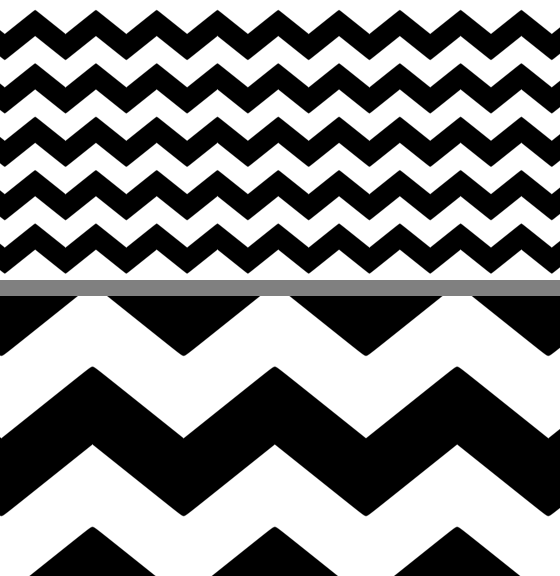
Top, the full canvas; bottom, a detail of the centre.
A Shadertoy shader for this pattern:

```glsl
// Five black chevron bands zigzag across a white ground.
// A folded x coordinate gives the zigzag, repeated rows give the bands;
// the outward corners are slightly rounded and the inward ones are sharp.

const vec3 INK = vec3(0.0);
const vec3 PAPER = vec3(1.0);

// All lengths are fractions of the canvas height.
const float PERIOD = 0.21706;      // one zigzag, peak to peak
const float PEAK_X = 0.1256;       // first peak from the left
const float RISE = 0.0868;         // valley to peak
const float THICKNESS = 0.0942;    // vertical depth of a band
const float ROW_PITCH = 0.1907;
const float TOP_ROW_Y = 0.875;     // centre line of the top band
const float ROWS = 5.0;
const float CORNER = 0.002;        // rounding of the outward corners

// Horizontal distance to the nearest peak.
float peakDistance(float x, float peakX, float period) {
    return abs(mod(x - peakX + 0.5 * period, period) - 0.5 * period);
}

// Absolute value with a rounded tip.
float softAbs(float x, float radius) {
    return sqrt(x * x + radius * radius);
}

// Signed distance to one band centred on y = 0, negative inside.
float chevronBand(vec2 p, float period, float rise, float thickness, float corner) {
    float slope = 2.0 * rise / period;
    float toPeak = peakDistance(p.x, PEAK_X, period);
    float toValley = 0.5 * period - toPeak;
    float top = 0.5 * (rise + thickness) - slope * softAbs(toPeak, corner);
    float bottom = -0.5 * (rise + thickness) + slope * softAbs(toValley, corner);
    return max(p.y - top, bottom - p.y) / sqrt(1.0 + slope * slope);
}

void mainImage(out vec4 fragColor, in vec2 fragCoord) {
    vec2 p = fragCoord / iResolution.y;
    float pixel = 1.0 / iResolution.y;

    // Nearest row; the clamp leaves the top and bottom margins clear.
    float row = clamp(round((TOP_ROW_Y - p.y) / ROW_PITCH), 0.0, ROWS - 1.0);
    vec2 local = vec2(p.x, p.y - TOP_ROW_Y + row * ROW_PITCH);

    float d = chevronBand(local, PERIOD, RISE, THICKNESS, CORNER);

    // Bands interlock, so the rows on either side may also reach this point.
    if (row > 0.0) {
        vec2 above = local - vec2(0.0, ROW_PITCH);
        d = min(d, chevronBand(above, PERIOD, RISE, THICKNESS, CORNER));
    }
    if (row < ROWS - 1.0) {
        vec2 below = local + vec2(0.0, ROW_PITCH);
        d = min(d, chevronBand(below, PERIOD, RISE, THICKNESS, CORNER));
    }

    float coverage = 1.0 - smoothstep(-0.75 * pixel, 0.75 * pixel, d);
    fragColor = vec4(mix(PAPER, INK, coverage), 1.0);
}
```
